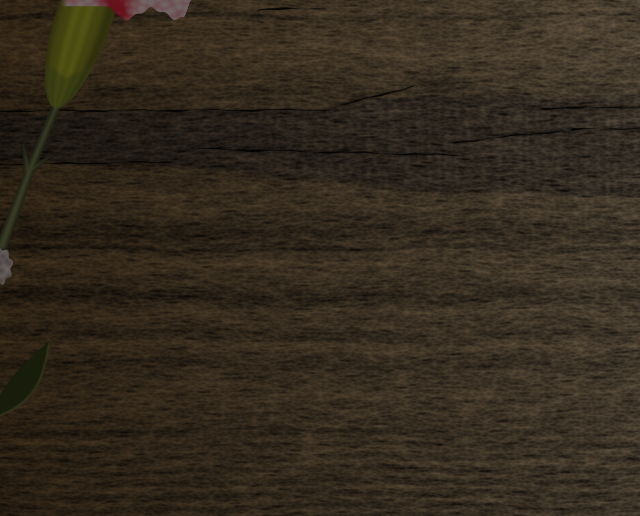
A Shadertoy shader for this texture:

```glsl
// Dim weathered wooden planks with cracks and a flower stem along the left edge.

vec2 hash2(vec2 c) {
    return fract(sin(vec2(dot(c, vec2(127.1, 311.7)), dot(c, vec2(269.5, 183.3)))) * 43758.5);
}

// Cellular noise: distance to the nearest scattered point
float cellular(vec2 p) {
    vec2 cell = floor(p);
    float nearest = 2.0;
    for (int k = 0; k < 9; k++) {
        vec2 c = cell + vec2(k % 3 - 1, k / 3 - 1);
        nearest = min(nearest, length(c + hash2(c) - p));
    }
    return nearest;
}

float cover(float d) {
    float aa = 0.7 / iResolution.y;
    return 1.0 - smoothstep(-aa, aa, d);
}

// Signed distance to a stroke whose half width runs from wa to wb
float stroke(vec2 p, vec2 a, vec2 b, float wa, float wb) {
    vec2 ab = b - a;
    float t = clamp(dot(p - a, ab) / dot(ab, ab), 0.0, 1.0);
    return length(p - a - ab * t) - mix(wa, wb, t);
}

// Long grain bands: height, half width, tone
const vec3 BANDS[14] = vec3[14](
    vec3(0.968, 0.005, -0.32), vec3(0.903, 0.030, 0.12), vec3(0.822, 0.015, -0.15),
    vec3(0.612, 0.025, 0.10), vec3(0.552, 0.024, -0.28), vec3(0.518, 0.005, -0.34),
    vec3(0.490, 0.015, 0.18), vec3(0.426, 0.013, -0.34), vec3(0.388, 0.011, 0.12),
    vec3(0.353, 0.008, -0.20), vec3(0.328, 0.010, 0.14), vec3(0.293, 0.009, -0.25),
    vec3(0.235, 0.022, 0.06), vec3(0.165, 0.006, -0.20));

// Cracks: start and end of each segment
const vec4 CRACKS[9] = vec4[9](
    vec4(-0.02, 0.785, 0.63, 0.787), vec4(0.63, 0.787, 0.71, 0.809),
    vec4(0.71, 0.809, 0.80, 0.833), vec4(0.37, 0.712, 0.89, 0.699),
    vec4(0.88, 0.724, 1.11, 0.749), vec4(1.11, 0.749, 1.26, 0.752),
    vec4(-0.02, 0.681, 0.33, 0.686), vec4(0.50, 0.981, 0.63, 0.984),
    vec4(1.05, 0.790, 1.26, 0.793));

vec3 wood(vec2 p) {
    float right = clamp(p.x / 1.243, 0.0, 1.0);
    vec2 q = p + vec2(0.0, 0.004 * sin(p.x * 7.0 + p.y * 9.0) + 0.002 * sin(p.x * 19.0 - p.y * 23.0));

    // Light falls off to the left, with a warm tint there
    vec3 col = mix(vec3(0.168, 0.125, 0.074), vec3(0.262, 0.224, 0.172), right);
    float tone = 1.0 + 0.12 * smoothstep(0.75, 0.95, p.y) - 0.10 * smoothstep(0.25, 0.0, p.y);
    for (int i = 0; i < 14; i++) {
        float d = (q.y - BANDS[i].x) / BANDS[i].y;
        tone += BANDS[i].z * exp(-d * d) * mix(1.1, 0.4, right);
    }
    tone += 0.11 * sin(q.y * 265.0 + sin(q.x * 5.0)) * smoothstep(0.20, 0.13, p.y);

    // Dark plank with fine upright saw marks
    float top = 0.785 + 0.03 * smoothstep(0.60, 0.80, p.x);
    float bottom = mix(0.688, 0.628, smoothstep(0.2, 0.9, p.x));
    float plank = smoothstep(bottom - 0.008, bottom + 0.008, q.y) * smoothstep(top + 0.005, top - 0.005, q.y);
    col = mix(col, dot(col, vec3(0.333)) * vec3(1.14, 0.99, 0.83), plank * 0.6);
    tone *= 1.0 - plank * mix(0.27, 0.17, right);
    float saw = sin(p.x * 290.0 + 2.0 * sin(p.x * 37.0)) * (0.5 + 0.5 * sin(p.y * 150.0 + p.x * 11.0));
    tone += 0.09 * saw * plank * smoothstep(0.35, 0.60, p.x);
    tone -= 0.15 * exp(-pow((q.y - bottom) / 0.006, 2.0));

    // Streaked grain at three scales, sparse dark flecks and a knot
    tone += 0.30 * (cellular(q * vec2(8.0, 55.0)) - 0.45);
    tone += 0.40 * (cellular(q * vec2(32.0, 125.0) + 7.0) - 0.45);
    tone += 0.42 * (cellular(q * vec2(95.0, 200.0) + 19.0) - 0.45);
    tone -= 0.28 * smoothstep(0.28, 0.05, cellular(q * vec2(13.0, 75.0) + 31.0));
    vec2 knot = (p - vec2(0.84, 0.842)) * vec2(22.0, 55.0);
    col *= max(tone + 0.03 - 0.25 * exp(-dot(knot, knot)), 0.25);

    // Cracks thin out and break along their length
    vec2 jag = p + vec2(0.0, 0.0012 * sin(p.x * 43.0) + 0.0005 * sin(p.x * 131.0));
    for (int i = 0; i < 9; i++) {
        float width = 0.0012 + 0.0012 * sin(p.x * 23.0 + float(i) * 2.0) * sin(p.x * 61.0);
        float d = stroke(jag, CRACKS[i].xy, CRACKS[i].zw, width, width * 0.6);
        col *= 1.0 - 0.70 * cover(d) - 0.18 * exp(-max(d, 0.0) * 260.0);
    }
    return col;
}

void mainImage(out vec4 fragColor, in vec2 fragCoord) {
    vec2 p = fragCoord / iResolution.y;
    vec3 col = wood(p);

    // Stem with two small side leaves
    float stem = min(stroke(p, vec2(0.110, 0.795), vec2(0.060, 0.676), 0.008, 0.009),
                     stroke(p, vec2(0.060, 0.676), vec2(0.004, 0.525), 0.009, 0.011));
    stem = min(stem, stroke(p, vec2(0.055, 0.668), vec2(0.045, 0.720), 0.009, 0.001));
    stem = min(stem, stroke(p, vec2(0.060, 0.672), vec2(0.098, 0.697), 0.008, 0.001));
    col = mix(col, mix(vec3(0.12, 0.13, 0.08), vec3(0.22, 0.23, 0.14), smoothstep(0.0, -0.01, stem)), cover(stem));

    // Calyx, widening upward
    float t = (p.y - 0.79) / 0.21;
    float halfWidth = 0.057 * sqrt(max(sin(1.9 * t), 0.0));
    float side = p.x - 0.110 - 0.063 * t;
    float across = side / max(halfWidth, 0.001);
    vec3 green = mix(vec3(0.30, 0.31, 0.07), vec3(0.19, 0.19, 0.05), smoothstep(0.2, 1.0, abs(across + 0.1)));
    green = mix(green, vec3(0.20, 0.22, 0.07), 0.65 * smoothstep(0.04, -0.04, t - 0.28 - 0.12 * abs(across)));
    col = mix(col, green * (1.0 + 0.05 * sin(across * 14.0)), cover(abs(side) - halfWidth) * step(0.0, t));

    // Ruffled petals along the top
    float depth = 0.027 + 0.010 * cos((p.x - 0.243) * 61.0) + 0.003 * sin(p.x * 210.0);
    depth = mix(0.012, depth, smoothstep(0.205, 0.235, p.x)) * smoothstep(0.372, 0.355, p.x);
    float red = smoothstep(0.05, 0.0, abs(p.x - 0.225)) + 0.5 * cellular(p * vec2(55.0, 70.0)) - 0.1;
    vec3 petal = mix(vec3(0.44, 0.39, 0.39), vec3(0.40, 0.07, 0.11), clamp(red, 0.0, 1.0));
    col = mix(col, petal, cover(1.0 - depth - p.y) * smoothstep(0.115, 0.135, p.x) * step(p.x, 0.372));

    // Pale petal at the left edge
    vec2 r = (p - vec2(-0.004, 0.485)) * vec2(1.1, 0.85);
    float pale = length(r) - 0.030 - 0.003 * sin(atan(r.y, r.x) * 9.0);
    col = mix(col, vec3(0.36, 0.33, 0.32) * (0.8 + 0.4 * cellular(p * 70.0)), cover(pale));

    // Curved leaf with a lit lower rim
    vec2 axis = vec2(0.127, 0.160), rel = p - vec2(-0.030, 0.180);
    float bow = sin(3.1416 * clamp(dot(rel, axis) / dot(axis, axis), 0.0, 1.0));
    float v = dot(rel, normalize(vec2(-axis.y, axis.x))) + 0.012 * bow;
    float leaf = abs(v) - 0.025 * bow;
    float rim = smoothstep(-0.007, 0.0, leaf) * step(v, 0.0);
    col = mix(col, mix(vec3(0.09, 0.11, 0.045), vec3(0.19, 0.21, 0.10), rim), cover(leaf) * step(0.001, bow));

    fragColor = vec4(col, 1.0);
}
```
